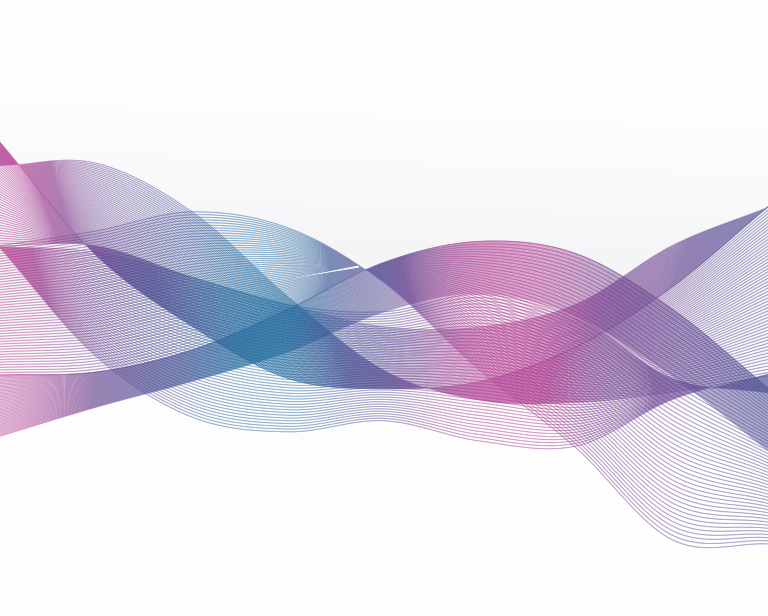
Give the GLSL for this background, as a WebGL 2 fragment shader.

```glsl
#version 300 es
precision highp float;
// Flowing ribbons of fine lines in magenta, blue and violet on soft white.
// Each ribbon blends evenly between two smooth edge curves; where the edges
// cross, the lines pinch together. Line coverage is box filtered per pixel.

uniform vec2 u_resolution;
out vec4 outColor;

const float LINE_WIDTH = 0.00108;  // fraction of the canvas width
const float MIN_GAP = 0.002;       // keeps a pinched ribbon visible
const float FILTER = 1.2;          // filter footprint in pixels
const float OPACITY = 0.66;

const vec3 PAPER = vec3(0.995);
const vec3 MAGENTA = vec3(0.68, 0.21, 0.55);
const vec3 VIOLET = vec3(0.43, 0.26, 0.56);
const vec3 INDIGO = vec3(0.30, 0.30, 0.57);
const vec3 BLUE = vec3(0.12, 0.41, 0.61);

// Catmull-Rom curve through nine evenly spaced heights
float curve(float x, float k[9]) {
    float s = clamp(x, 0.0, 0.9999) * 8.0;
    int i = int(s);
    float f = s - float(i);
    float b = k[i];
    float c = k[i + 1];
    float a = i > 0 ? k[i - 1] : 2.0 * b - c;
    float d = i < 7 ? k[i + 2] : 2.0 * c - b;
    return b + 0.5 * f * (c - a + f * (2.0 * a - 5.0 * b + 4.0 * c - d
           + f * (3.0 * (b - c) + d - a)));
}

// Integral of a pulse train with period 1 and the given duty
float pulseIntegral(float v, float duty) {
    return floor(v) * duty + min(fract(v), duty);
}

// Coverage of evenly spaced lines from one edge height to the other
float ribbon(float y, float edgeA, float edgeB, float count) {
    float gap = edgeB - edgeA;
    gap = (gap < 0.0 ? -1.0 : 1.0) * max(abs(gap), MIN_GAP);
    float u = (y - edgeA) / gap * count;
    float rate = max(length(vec2(dFdx(u), dFdy(u))), 1e-4);
    float duty = min(rate * LINE_WIDTH * u_resolution.x, 1.0);
    float v = u + 0.5 * duty;
    float last = count + duty;
    float span = rate * FILTER;
    float hi = clamp(v + 0.5 * span, 0.0, last);
    float lo = clamp(v - 0.5 * span, 0.0, last);
    return clamp((pulseIntegral(hi, duty) - pulseIntegral(lo, duty)) / span, 0.0, 1.0);
}

// Ink colour along the canvas
vec3 inkColor(float x) {
    vec3 c = mix(MAGENTA, VIOLET, smoothstep(0.0, 0.14, x));
    c = mix(c, INDIGO, smoothstep(0.09, 0.21, x));
    c = mix(c, BLUE, smoothstep(0.19, 0.33, x));
    c = mix(c, INDIGO, smoothstep(0.36, 0.48, x));
    c = mix(c, MAGENTA, smoothstep(0.47, 0.64, x));
    c = mix(c, VIOLET, smoothstep(0.68, 0.82, x));
    return mix(c, INDIGO, smoothstep(0.82, 1.0, x));
}

// White paper with a faint cool shade, wider above the ribbons than below
vec3 background(vec2 p) {
    float d = p.y - mix(0.57, 0.53, p.x);
    d /= d > 0.0 ? 0.18 : 0.15;
    return PAPER - vec3(0.036, 0.040, 0.027) * exp(-d * d);
}

// Bright sliver that widens from one point to the other
float sliver(vec2 p, vec2 a, vec2 b, float width) {
    vec2 scale = vec2(1.0, u_resolution.y / u_resolution.x);
    vec2 q = (p - a) * scale;
    vec2 d = (b - a) * scale;
    float t = clamp(dot(q, d) / dot(d, d), 0.0, 1.0);
    float dist = length(q - d * t) - width * t;
    float pixel = 1.0 / u_resolution.x;
    return 1.0 - smoothstep(-0.5 * pixel, 0.5 * pixel, dist);
}

void main() {
    vec2 p = gl_FragCoord.xy / u_resolution;

    // Edge curves, named by the way they travel from left to right
    float plunge = curve(p.x, float[9](0.769, 0.586, 0.471, 0.386, 0.369, 0.381, 0.437, 0.534, 0.664));
    float arch   = curve(p.x, float[9](0.731, 0.735, 0.656, 0.518, 0.399, 0.350, 0.347, 0.364, 0.390));
    float saddle = curve(p.x, float[9](0.601, 0.601, 0.550, 0.505, 0.469, 0.469, 0.506, 0.601, 0.664));
    float basin  = curve(p.x, float[9](0.597, 0.422, 0.323, 0.299, 0.317, 0.284, 0.276, 0.351, 0.393));
    float drift  = curve(p.x, float[9](0.600, 0.590, 0.549, 0.505, 0.494, 0.522, 0.482, 0.386, 0.362));
    float crest  = curve(p.x, float[9](0.391, 0.396, 0.432, 0.498, 0.574, 0.608, 0.588, 0.498, 0.370));
    float fall   = curve(p.x, float[9](0.601, 0.625, 0.656, 0.630, 0.541, 0.399, 0.273, 0.124, 0.117));
    float swell  = curve(p.x, float[9](0.292, 0.339, 0.381, 0.429, 0.494, 0.524, 0.487, 0.390, 0.269));

    // Layer the translucent ribbons
    float cover[5] = float[5](
        ribbon(p.y, fall, crest, 50.0),
        ribbon(p.y, basin, drift, 46.0),
        ribbon(p.y, plunge, arch, 52.0),
        ribbon(p.y, crest, swell, 42.0),
        ribbon(p.y, plunge, saddle, 40.0));
    vec3 color = background(p);
    vec3 ink = inkColor(p.x);
    for (int i = 0; i < 5; i++) color = mix(color, ink, OPACITY * cover[i]);

    // Highlight in the fold
    float glint = sliver(p, vec2(0.385, 0.549), vec2(0.466, 0.567), 0.0014);
    color = mix(color, PAPER, 0.9 * glint);

    outColor = vec4(color, 1.0);
}
```
